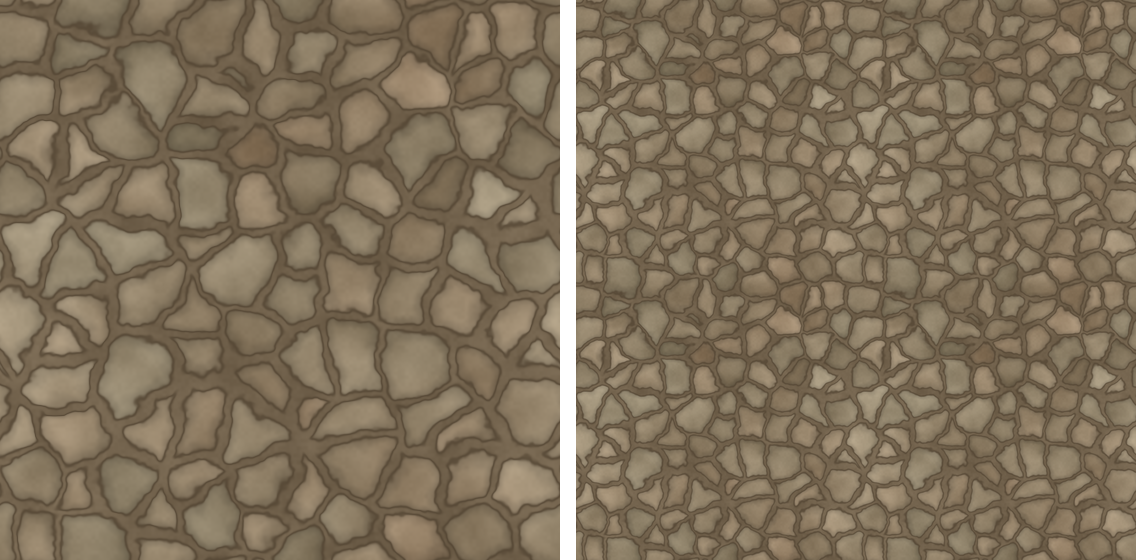
Left: one tile. Right: repeated 2 by 2.
Give the GLSL for this texture, as a three.js fragment shader.

```glsl
varying vec2 vUv;

const float CELLS = 10.0;
const vec3 STONE_DARK = vec3(0.485, 0.420, 0.325);
const vec3 STONE_LIGHT = vec3(0.690, 0.620, 0.515);
const vec3 MORTAR_DARK = vec3(0.395, 0.335, 0.255);
const vec3 MORTAR_LIGHT = vec3(0.505, 0.440, 0.350);
const vec3 OUTLINE = vec3(0.320, 0.265, 0.195);

float hash(vec2 p) {
  return fract(sin(dot(p, vec2(127.1, 311.7))) * 43758.5);
}

vec2 hash2(vec2 p) {
  return vec2(hash(p), hash(p + 37.3));
}

// Value noise that wraps after a whole number of cells
float noise(vec2 p, float period) {
  vec2 i = floor(p);
  vec2 f = fract(p);
  vec2 u = f * f * f * (f * (f * 6.0 - 15.0) + 10.0);
  vec2 a = mod(i, period);
  vec2 b = mod(i + 1.0, period);
  return mix(mix(hash(a), hash(vec2(b.x, a.y)), u.x),
             mix(hash(vec2(a.x, b.y)), hash(b), u.x), u.y);
}

float fbm(vec2 uv, float freq, vec2 offset) {
  float sum = 0.0;
  float amp = 0.533;
  for (int i = 0; i < 4; i++) {
    sum += amp * noise(uv * freq + offset, freq);
    freq *= 2.0;
    amp *= 0.5;
  }
  return sum;
}

float smoothMin(float a, float b, float k) {
  float h = max(k - abs(a - b), 0.0) / k;
  return min(a, b) - h * h * k * 0.25;
}

// Vector from p to the seed of a cell, with the size weight of the stone in z
vec3 seed(vec2 cell, vec2 p) {
  vec2 id = mod(cell, CELLS);
  vec2 jitter = 0.5 + 0.88 * (hash2(id + 3.7) - 0.5);
  return vec3(cell + jitter - p, 0.30 * hash(id + 71.9));
}

// Weighted Voronoi: x is the distance to the joint, yz the stone id
vec3 stones(vec2 p) {
  vec2 base = floor(p);
  vec2 nearCell = base;
  vec2 nearSeed = vec2(0.0);
  float nearest = 100.0;
  for (int y = -2; y <= 2; y++) {
    for (int x = -2; x <= 2; x++) {
      vec2 cell = base + vec2(float(x), float(y));
      vec3 s = seed(cell, p);
      float power = dot(s.xy, s.xy) - s.z;
      if (power < nearest) {
        nearest = power;
        nearCell = cell;
        nearSeed = s.xy;
      }
    }
  }
  float edge = 10.0;
  for (int y = -2; y <= 2; y++) {
    for (int x = -2; x <= 2; x++) {
      vec2 cell = base + vec2(float(x), float(y));
      vec3 s = seed(cell, p);
      vec2 apart = cell - nearCell;
      if (dot(apart, apart) > 0.5) {
        float power = dot(s.xy, s.xy) - s.z;
        float gap = 0.5 * (power - nearest) / max(length(s.xy - nearSeed), 0.01);
        edge = smoothMin(edge, gap, 0.09);
      }
    }
  }
  return vec3(edge, mod(nearCell, CELLS));
}

void main() {
  // Chipped, wavering outlines
  vec2 warp = vec2(fbm(vUv, 13.0, vec2(0.0)), fbm(vUv, 13.0, vec2(5.3, 8.1))) - 0.5;
  vec3 stone = stones((vUv + 0.055 * warp) * CELLS);
  float halfGap = 0.0085 + 0.011 * (fbm(vUv, 7.0, vec2(2.4, 6.6)) - 0.5);
  float inset = stone.x / CELLS - halfGap;

  // Cloudy stone faces, each with its own tone and tint
  vec2 tone = hash2(stone.yz + 13.1);
  float broad = fbm(vUv, 3.0, vec2(1.7, 0.4)) - 0.5;
  float cloud = fbm(vUv, 9.0, tone * 9.0) - 0.5;
  float grain = noise(vUv * 150.0, 150.0) - 0.5;
  float light = 0.54 + 0.8 * broad + 1.1 * cloud + 0.35 * (tone.x - 0.5) + 0.08 * grain;
  vec3 face = mix(STONE_DARK, STONE_LIGHT, clamp(light, -0.15, 1.15));
  float warmth = tone.y - 0.5 + 1.2 * (fbm(vUv, 4.0, vec2(3.1, 1.9)) - 0.5);
  face += warmth * vec3(0.022, -0.006, -0.012);
  face *= mix(0.86, 1.0, smoothstep(0.0, 0.022, inset));

  // Sunken mortar and the dark line around each stone
  float dirt = clamp(fbm(vUv, 16.0, vec2(7.2, 4.5)) + 0.5 * broad, 0.0, 1.0);
  vec3 mortar = mix(MORTAR_DARK, MORTAR_LIGHT, dirt) + 0.02 * grain;
  vec3 color = mix(mortar, face, smoothstep(-0.0015, 0.002, inset));
  float line = exp(-pow(abs(inset) / 0.0029, 2.0));
  color = mix(color, OUTLINE, 0.75 * line);

  gl_FragColor = vec4(color, 1.0);
}
```
